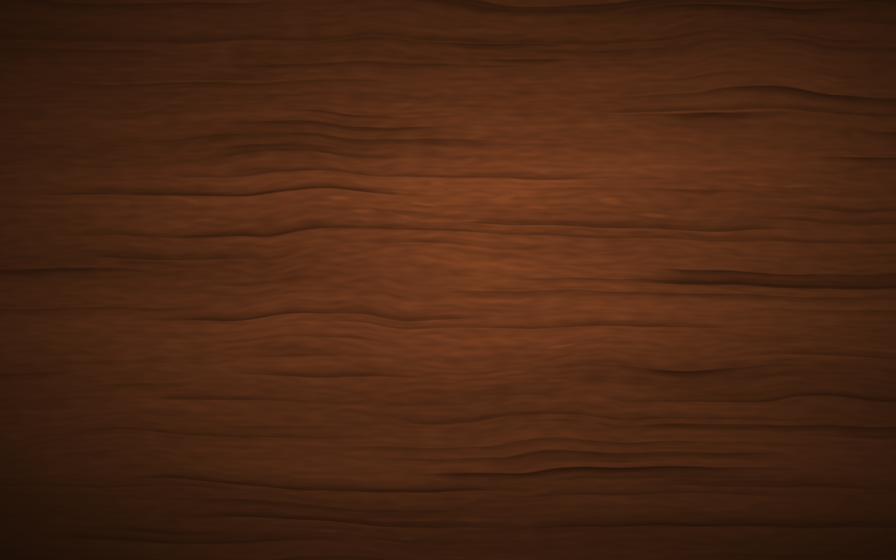
Reproduce this texture procedurally as a Shadertoy shader.

```glsl
// Dark reddish-brown wood with fine horizontal grain, tapered streaks and a soft vignette.

#define DARK_WOOD vec3(0.105, 0.054, 0.023)
#define LIGHT_WOOD vec3(0.455, 0.238, 0.124)
#define GLOW_CENTER vec2(0.53, 0.56)
#define GLOW_LEVEL 1.09
#define GLOW_FALLOFF 1.38
#define BOLD_ROWS 11.0
#define MID_ROWS 19.0
#define THIN_ROWS 37.0
#define STREAK_DEPTH 0.72
#define EDGE_WIDTH 0.0035
#define BAND_CONTRAST 0.26
#define GRAIN_CONTRAST 0.22

float hash(vec2 p) {
    vec3 q = fract(vec3(p.xyx) * 0.1031);
    q += dot(q, q.yzx + 33.33);
    return fract((q.x + q.y) * q.z);
}

vec2 gradient(vec2 cell) {
    float angle = 6.2832 * hash(cell);
    return vec2(cos(angle), sin(angle));
}

// Gradient noise, roughly -0.7 to 0.7
float noise(vec2 p) {
    vec2 i = floor(p), f = p - i;
    vec2 u = f * f * f * (f * (f * 6.0 - 15.0) + 10.0);
    vec2 e = vec2(0.0, 1.0);
    float low = mix(dot(gradient(i), f), dot(gradient(i + e.yx), f - e.yx), u.x);
    float high = mix(dot(gradient(i + e.xy), f - e.xy), dot(gradient(i + e.yy), f - e.yy), u.x);
    return mix(low, high, u.y);
}

// One streak per row: a crisp dark core with a soft shadow on one side
float streaks(vec2 p, float rows, float seed) {
    float row = floor(p.y * rows);
    float across = fract(p.y * rows);
    float pick = hash(vec2(row, seed));
    if (hash(vec2(row, seed + 5.0)) > 0.5) across = 1.0 - across;

    // Presence along the row sets the length, swelling and tapered ends
    vec2 along = vec2(p.x * 1.35 + 37.0 * pick, row * 7.37 + seed);
    float presence = smoothstep(0.0, 0.26, noise(along) + 0.12 * noise(along * 5.0));
    float depth = across - 0.1 - 0.4 * pick;
    float inside = max(depth, 0.0);
    float core = exp(-pow(inside / (rows * mix(0.003, 0.01, presence)), 2.0));
    float shadow = exp(-5.0 * inside) * smoothstep(1.0, 0.7, across);
    float edge = smoothstep(0.0, EDGE_WIDTH * rows, depth);
    return presence * edge * mix(shadow, core, 0.62);
}

void mainImage(out vec4 fragColor, in vec2 fragCoord) {
    vec2 uv = fragCoord / iResolution.xy;
    vec2 p = fragCoord / iResolution.y;

    // Mostly straight fibres with a few local humps
    vec2 fibre = p;
    float hump = smoothstep(0.05, 0.45, noise(p * vec2(2.6, 4.5) + 17.0));
    fibre.y += 0.024 * noise(p * vec2(1.5, 3.0) + 4.3) - 0.016 * hump;
    fibre.y += 0.005 * noise(p * vec2(8.0, 14.0) + 63.0);

    // Broad bands, fibres and short pores
    float bands = noise(fibre * vec2(0.9, 8.0) + 8.1) + 0.5 * noise(fibre * vec2(1.5, 19.0) + 2.7);
    float grain = 0.4 * noise(fibre * vec2(2.0, 45.0) + 21.0);
    grain += 0.6 * noise(fibre * vec2(5.0, 95.0) + 53.0);
    grain += 0.85 * noise(fibre * vec2(24.0, 140.0) + 71.0);

    // Lighting that falls off towards the corners
    float tone = GLOW_LEVEL - GLOW_FALLOFF * length(uv - GLOW_CENTER);
    tone *= 1.0 + BAND_CONTRAST * bands + GRAIN_CONTRAST * grain;

    // Dark streaks at three scales, the widest ones split into threads
    float threads = 1.0 + 0.6 * noise(fibre * vec2(3.0, 110.0) + 41.0);
    tone *= 1.0 - STREAK_DEPTH * threads * streaks(fibre, BOLD_ROWS, 3.0);
    tone *= 1.0 - 0.75 * STREAK_DEPTH * threads * streaks(fibre, MID_ROWS, 29.0);
    tone *= 1.0 - 0.5 * STREAK_DEPTH * streaks(fibre, THIN_ROWS, 11.0);

    // Sparse pale flecks, strongest in the lit area
    float fleck = smoothstep(0.25, 0.5, noise(fibre * vec2(16.0, 85.0) + 95.0));
    tone += 0.18 * fleck * tone * smoothstep(0.0, 0.4, noise(p * vec2(3.0, 7.0) + 31.0));

    fragColor = vec4(mix(DARK_WOOD, LIGHT_WOOD, clamp(tone, 0.0, 1.15)), 1.0);
}
```
